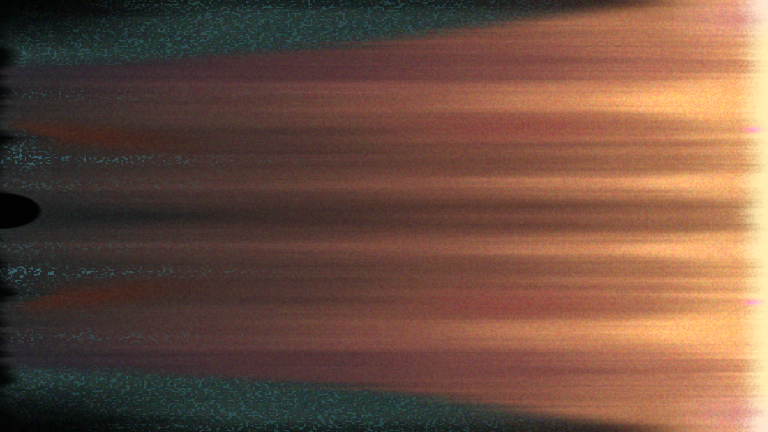
A WebGL 2 fragment shader for this background:

```glsl
#version 300 es
precision highp float;
// Horizontal light streaks, mirrored about the middle row, burning from a dark
// slate left side to a pale gold right rim. A warm ramp is displaced by stretched
// value noise, then tinted by soft bands and covered with fine coloured grain.
uniform vec2 u_resolution;
out vec4 fragColor;

const vec3 SLATE = vec3(0.135, 0.145, 0.145);
const vec3 UMBER = vec3(0.300, 0.208, 0.190);
const vec3 CLAY  = vec3(0.490, 0.300, 0.245);
const vec3 AMBER = vec3(0.720, 0.465, 0.325);
const vec3 GOLD  = vec3(0.940, 0.670, 0.430);
const vec3 RIM   = vec3(1.000, 0.930, 0.700);
const vec3 TEAL  = vec3(0.150, 0.215, 0.205);
const vec3 SPARK = vec3(0.220, 0.420, 0.450);
const vec3 RUST  = vec3(0.290, 0.145, 0.110);
const vec3 ROSE  = vec3(0.600, 0.270, 0.255);
const vec3 PINK  = vec3(0.860, 0.560, 0.580);
const vec3 INK   = vec3(0.015, 0.020, 0.018);
const vec2 GRAIN_CELLS = vec2(512.0, 288.0);
const float GRAIN = 0.085;
const float STREAK_SHIFT = 0.13;

float hash(vec2 p) {
  vec3 q = fract(vec3(p.xyx) * 0.1031);
  q += dot(q, q.yzx + 33.33);
  return fract((q.x + q.y) * q.z);
}

float noise(vec2 p) {
  vec2 i = floor(p), f = fract(p);
  f = f * f * (3.0 - 2.0 * f);
  return mix(mix(hash(i), hash(i + vec2(1, 0)), f.x),
             mix(hash(i + vec2(0, 1)), hash(i + vec2(1, 1)), f.x), f.y);
}

// Layered rows of noise, long in x and thin in y; centred on zero
float streaks(vec2 p) {
  float sum = 0.0, weight = 0.5;
  vec2 scale = vec2(1.5, 14.0);
  for (int i = 0; i < 4; i++) {
    sum += weight * (noise(p * scale + float(i) * 17.3) - 0.5);
    scale *= vec2(1.5, 2.1);
    weight *= 0.7;
  }
  return sum;
}

// Soft horizontal band around a height
float band(float y, float centre, float width) {
  float d = (y - centre) / width;
  return exp(-d * d);
}

vec3 warmRamp(float x) {
  vec3 c = mix(SLATE, UMBER, smoothstep(0.0, 0.38, x));
  c = mix(c, CLAY, smoothstep(0.32, 0.66, x));
  c = mix(c, AMBER, smoothstep(0.60, 0.87, x));
  return mix(c, GOLD, smoothstep(0.83, 0.99, x));
}

void main() {
  vec2 uv = gl_FragCoord.xy / u_resolution;
  float x = uv.x;
  float v = abs(uv.y - 0.5) * 2.0;
  float streak = streaks(vec2(x, v)) + 0.35 * streaks(uv + 5.7);
  float right = smoothstep(0.45, 0.95, x);
  float left = 1.0 - smoothstep(0.0, 0.55, x);

  // Ramp pushed sideways by the streaks and the brighter bands
  float push = STREAK_SHIFT * streak + 0.07 * band(v, 0.54, 0.10)
             + 0.05 * band(v, 0.14, 0.09) - 0.07 * band(v, 0.02, 0.06)
             - 0.04 * band(v, 0.72, 0.12);
  vec3 color = warmRamp(x + push);
  color *= 1.0 + 0.22 * streak;
  color += right * band(v, 0.54, 0.09) * vec3(0.06, 0.055, 0.01);
  color += band(v, 0.68, 0.13) * vec3(0.025, 0.0, 0.025);
  color *= 1.0 - 0.12 * band(v, 0.03, 0.05);

  // Rust wedges on the left and rose patches right of the middle
  float wedge = band(v, 0.40 - 0.30 * max(x - 0.02, 0.0), 0.055)
              * smoothstep(0.015, 0.07, x + 0.08 * streak)
              * (1.0 - smoothstep(0.12, 0.34, x));
  color = mix(color, RUST, 0.85 * wedge);
  color = mix(color, ROSE, 0.48 * band(v, 0.41, 0.07) * band(x, 0.68, 0.14));

  // Teal margins curve outward to the right and sink to ink at the corners
  float edge = 0.70 + 0.08 * x + 0.29 * x * x + 0.07 * streak;
  float margin = smoothstep(edge - 0.035, edge + 0.055, v);
  vec3 marginColor = mix(TEAL, mix(UMBER, CLAY, right), smoothstep(0.48, 0.95, x));
  color = mix(color, marginColor, margin * (1.0 - 0.65 * smoothstep(0.8, 1.0, x)));
  float corner = smoothstep(0.70, 0.95, v + 0.10 * streak)
               * (1.0 - smoothstep(0.02, 0.30, x + 0.20 * streak));
  color = mix(color, INK, 0.92 * corner);
  float farEdge = smoothstep(0.91, 1.0, v + 0.05 * streak);
  color *= 1.0 - 0.42 * farEdge * (1.0 - smoothstep(0.75, 1.0, x));
  color = mix(color, PINK, 0.75 * smoothstep(0.84, 1.0, x) * band(v, 0.92, 0.10));

  // Fine tinted grain with cool sparks along the darker streaks
  vec2 cell = uv * GRAIN_CELLS;
  vec3 grain = vec3(noise(cell), noise(cell + 71.7), noise(cell + 139.1)) - 0.5;
  float light = dot(color, vec3(0.3, 0.6, 0.1));
  color += grain * GRAIN * (0.35 + 1.7 * light) * (1.0 + 0.6 * margin);
  float cool = left * (band(v, 0.26, 0.022) + 0.5 * band(v, 0.56, 0.025)
             + 0.4 * band(v, 0.14, 0.025)) + 0.6 * margin * (1.0 - right)
             + 0.8 * band(x, 0.015, 0.045) * band(v, 0.29, 0.08) + 0.12 * left;
  float spark = smoothstep(0.58, 0.86, noise(cell * vec2(0.65, 1.0) + 23.0));
  color = mix(color, SPARK, min(0.75 * spark * cool * (1.0 - corner), 0.8));

  // Ragged dark left border and burning right rim
  color = mix(INK, color, smoothstep(-0.012, 0.022, x + 0.05 * streak));
  float rim = smoothstep(0.955, 1.0, x + 0.025 * streak + 0.008 * grain.x);
  color = mix(color, mix(RIM, vec3(1.0, 0.90, 0.82), smoothstep(0.75, 1.0, v)), rim);
  color += vec3(0.25, -0.12, 0.25) * band(v, 0.40, 0.012) * band(x, 0.98, 0.012);

  // Rounded shadow at the middle of the left side
  float blob = length((uv - vec2(0.0, 0.512)) / vec2(0.054, 0.043));
  color = mix(color, INK * 0.4, 1.0 - smoothstep(0.90, 1.04, blob));
  fragColor = vec4(clamp(color, 0.0, 1.0), 1.0);
}
```
